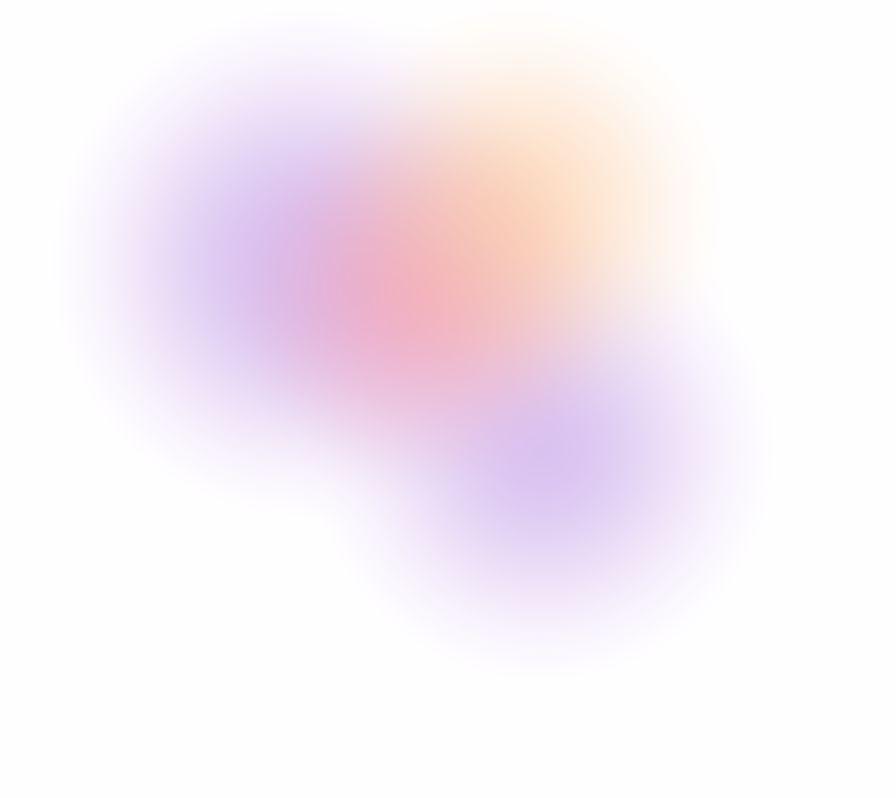
Reproduce this background procedurally as a Shadertoy shader.

```glsl
const vec3 PAPER  = vec3(1.0, 0.998, 1.0);
const vec3 VIOLET = vec3(0.85, 0.755, 0.94);
const vec3 ROSE   = vec3(0.96, 0.62, 0.71);
const vec3 PEACH  = vec3(0.985, 0.77, 0.58);

// Soft disc: 1 inside the core, easing to 0 at the reach
float softDisc(vec2 point, vec2 center, float core, float reach) {
    return 1.0 - smoothstep(core, reach, distance(point, center));
}

// Lays a translucent tint over the colour below
vec3 layer(vec3 below, vec3 tint, float coverage, float opacity) {
    return mix(below, tint, coverage * opacity);
}

void mainImage(out vec4 fragColor, in vec2 fragCoord) {
    // Height spans 0 to 1
    vec2 point = fragCoord / iResolution.y;

    // Cool glows: upper left and lower right
    float upperGlow = softDisc(point, vec2(0.383, 0.671), 0.029, 0.350);
    float lowerGlow = softDisc(point, vec2(0.680, 0.437), 0.0, 0.322);
    vec3 color = layer(PAPER, VIOLET, upperGlow, 1.0);
    color = layer(color, VIOLET, lowerGlow, 0.97);

    // Warm glows: rose heart and peach shoulder
    float roseGlow = softDisc(point, vec2(0.526, 0.627), 0.0, 0.263);
    float peachGlow = softDisc(point, vec2(0.651, 0.737), 0.0, 0.285);
    color = layer(color, ROSE, roseGlow, 0.68);
    color = layer(color, PEACH, peachGlow, 0.57);

    fragColor = vec4(color, 1.0);
}
```
